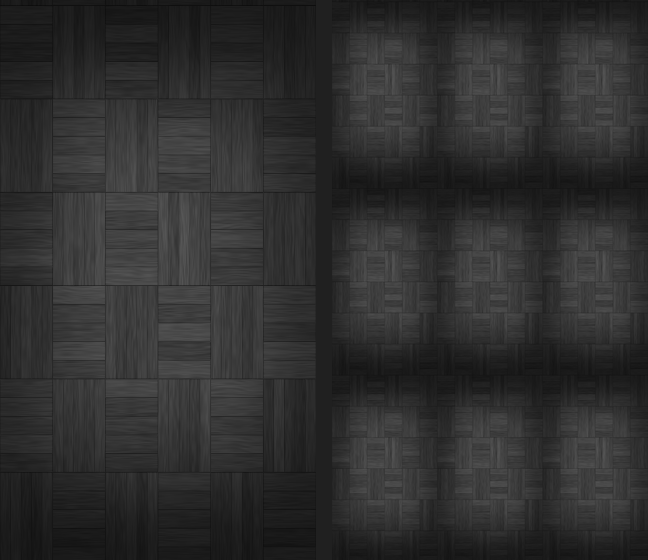
Left: one tile. Right: repeated 3 by 3.
This texture is drawn by a WebGL 1 fragment shader. Its source:

```glsl
precision highp float;
// Dark basket-weave parquet: alternating blocks of five planks under a soft vignette.

uniform vec2 u_resolution;

const vec2 BLOCKS = vec2(6.0, 6.0);   // even counts keep the weave seamless
const float ROW_SHIFT = 0.06;         // vertical phase, in blocks
const float PLANKS = 5.0;             // planks per block
const float EDGE_TONE = 0.10;         // grey at the canvas border
const float GLOW = 0.172;             // extra grey at the centre
const float SIDE_LIGHT = 0.40;        // share of the glow left at the sides
const float PLANK_VARIATION = 0.24;
const float STREAK_DEPTH = 0.13;
const float PORE_DEPTH = 0.20;
const float FIGURE_DEPTH = 0.05;
const float GRAIN_BEND = 0.004;       // sideways wander, in canvas widths
const float BLOCK_JOINT = 0.0012;     // half widths, in canvas widths
const float PLANK_JOINT = 0.0011;
const float ROW_JOINT_DARKNESS = 0.50;
const float COLUMN_JOINT_DARKNESS = 0.36;
const float FLAT_JOINT_DARKNESS = 0.38;
const float UPRIGHT_JOINT_DARKNESS = 0.20;
const float PI = 3.14159;

float hash(vec2 p) {
  vec3 q = fract(vec3(p.xyx) * 0.1031);
  q += dot(q, q.yzx + 33.33);
  return fract((q.x + q.y) * q.z);
}

float noise(vec2 p) {
  vec2 i = floor(p);
  vec2 f = fract(p);
  f = f * f * (3.0 - 2.0 * f);
  return mix(mix(hash(i), hash(i + vec2(1.0, 0.0)), f.x),
             mix(hash(i + vec2(0.0, 1.0)), hash(i + vec2(1.0, 1.0)), f.x), f.y);
}

// Smoothed line coverage at a distance from its centre.
float lineMask(float dist, float halfWidth, float pixel) {
  return clamp((halfWidth - dist) / pixel + 0.5, 0.0, 1.0);
}

// Wood relief; p.x runs along the plank, p.y across, in canvas widths.
float woodGrain(vec2 p, float seed) {
  vec2 q = p + vec2(seed * 7.0, seed * 3.0);
  float bend = noise(q * vec2(12.0, 25.0)) - 0.5;
  q.y += bend * GRAIN_BEND;
  float streaks = noise(q * vec2(6.0, 100.0)) - 0.5;
  float pores = noise(q * vec2(30.0, 290.0)) - 0.5;
  float figure = sin(q.y * 500.0 + bend * 9.0) * noise(q * vec2(8.0, 24.0) + 40.0);
  return STREAK_DEPTH * streaks + PORE_DEPTH * pores + FIGURE_DEPTH * figure;
}

// Light that falls off smoothly and meets itself at the borders.
float vignette(vec2 uv) {
  vec2 fall = smoothstep(0.0, 1.0, sin(PI * uv));
  return EDGE_TONE + GLOW * mix(SIDE_LIGHT, 1.0, fall.x) * fall.y;
}

void main() {
  vec2 uv = gl_FragCoord.xy / u_resolution;
  float pixel = 1.0 / u_resolution.x;

  // Block layout
  vec2 grid = uv * BLOCKS + vec2(0.0, ROW_SHIFT);
  vec2 block = mod(floor(grid), BLOCKS);
  vec2 local = fract(grid);
  vec2 blockSize = vec2(1.0, u_resolution.y / u_resolution.x) / BLOCKS;
  bool upright = mod(block.x + block.y, 2.0) < 0.5;

  // Plank coordinates: x along, y across
  vec2 along = upright ? local.yx : local;
  vec2 size = upright ? blockSize.yx : blockSize;
  float plank = floor(along.y * PLANKS);
  float across = fract(along.y * PLANKS);
  float seed = hash(block * 13.7 + vec2(plank * 5.3, plank * 2.1 + 4.0));

  // Wood tone
  float tone = 1.0 + PLANK_VARIATION * (seed - 0.5);
  tone += woodGrain(along * size, seed);

  // Joints between planks and around blocks
  float plankDist = min(across, 1.0 - across) * size.y / PLANKS;
  vec2 edge = min(local, 1.0 - local) * blockSize;
  float plankDarkness = upright ? UPRIGHT_JOINT_DARKNESS : FLAT_JOINT_DARKNESS;
  float joint = plankDarkness * lineMask(plankDist, PLANK_JOINT, pixel);
  joint = max(joint, COLUMN_JOINT_DARKNESS * lineMask(edge.x, BLOCK_JOINT, pixel));
  joint = max(joint, ROW_JOINT_DARKNESS * lineMask(edge.y, BLOCK_JOINT, pixel));

  gl_FragColor = vec4(vec3(vignette(uv) * tone * (1.0 - joint)), 1.0);
}
```
